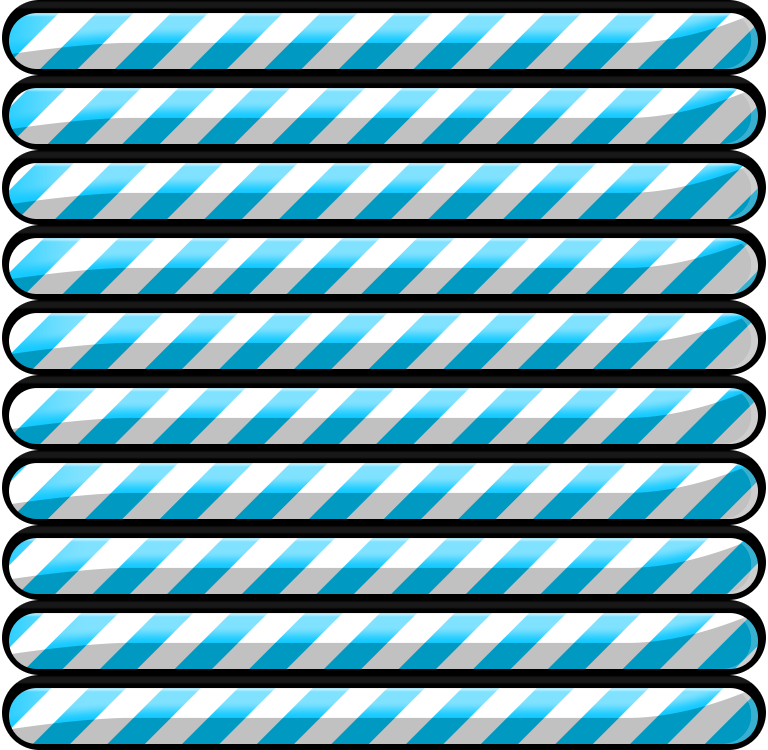
Give the GLSL for this pattern, as a WebGL 2 fragment shader.

```glsl
#version 300 es
precision highp float;
// Ten stacked glossy progress bars with diagonal candy stripes in black rims.
// Each bar is a pair of pill distance functions; its stripes slide by a tenth
// of a period per row, and a curved gloss lightens the upper half.

uniform vec2 u_resolution;
out vec4 fragColor;

const float ROWS = 10.0;
const float WIDTH = 10.24;          // canvas width, in row heights
const float PERIOD = 0.9956;        // stripe period along x
const float STRIPE_START = 4.941;   // stripe phase of the top row

const vec3 PAPER = vec3(1.0);
const vec3 RIM = vec3(0.0);
const vec3 RIM_SHEEN = vec3(0.095);
const vec3 BLUE = vec3(0.0, 0.6, 0.76);
const vec3 GREY = vec3(0.755);
const vec3 GLOSS_PALE = vec3(0.50, 0.885, 1.0);
const vec3 GLOSS_DEEP = vec3(0.08, 0.79, 1.0);

// Signed distance to a horizontal pill spanning ends.x to ends.y
float pillDistance(vec2 p, float centerY, vec2 ends, float radius) {
  float x = clamp(p.x, ends.x + radius, ends.y - radius);
  return length(p - vec2(x, centerY)) - radius;
}

// Smooth coverage of the inside of a shape
float coverage(float d, float pixel) {
  return clamp(0.5 - d / pixel, 0.0, 1.0);
}

// Signed distance to 45 degree stripes, negative inside the light ones
float stripeDistance(vec2 p, float row) {
  float t = (p.x + p.y - STRIPE_START) / PERIOD - row / ROWS;
  return (abs(fract(t + 0.25) - 0.5) - 0.25) * PERIOD * 0.7071;
}

// Lower edge of the gloss: dips at the left end, sweeps up at the right
float glossEdge(float x) {
  float left = max(0.0, (1.67 - x) / 1.53);
  float right = max(0.0, (x - 8.4) / 1.67);
  return 0.572 + 0.15 * pow(left, 1.5) - 0.40 * pow(right, 1.8);
}

// Striped filling with gloss, p.y runs downward within the row
vec3 fillColor(vec2 p, float row, float pixel) {
  float light = coverage(stripeDistance(p, row), pixel);
  vec3 shade = mix(BLUE, GREY, light);

  // Right-hand crescent of reflected light
  float crescent = pillDistance(p, 0.535, vec2(0.12, 10.01), 0.375);
  float glow = smoothstep(0.0, pixel, crescent) * step(9.5, p.x);
  shade = mix(shade, PAPER, 0.22 * glow);

  // Gloss deepens toward its lower edge and the left end
  float depth = glossEdge(p.x) - p.y;
  float pale = smoothstep(0.0, 0.22, depth) * smoothstep(0.0, 1.6, p.x + 0.4);
  vec3 gloss = mix(GLOSS_DEEP, GLOSS_PALE, pale);
  float topLine = 1.0 - smoothstep(0.19, 0.23, p.y);
  gloss = mix(gloss, PAPER, 0.45 * topLine);
  gloss = mix(gloss, PAPER, light);
  return mix(shade, gloss, coverage(-depth, pixel));
}

void main() {
  vec2 p = gl_FragCoord.xy / u_resolution * vec2(WIDTH, ROWS);
  float pixel = ROWS / u_resolution.y;
  float down = ROWS - p.y;
  float row = floor(down);
  vec2 q = vec2(p.x, down - row);

  // Black rim with a faint sheen along its top
  float sheen = smoothstep(0.0, 0.04, q.y) * (1.0 - smoothstep(0.09, 0.13, q.y));
  vec3 rim = mix(RIM, RIM_SHEEN, sheen);
  float outer = pillDistance(q, 0.5, vec2(0.027, 10.213), 0.5);
  vec3 color = mix(PAPER, rim, coverage(outer, pixel));

  // Glossy filling
  float inner = pillDistance(q, 0.547, vec2(0.12, 10.107), 0.373);
  color = mix(color, fillColor(q, row, pixel), coverage(inner, pixel));

  fragColor = vec4(color, 1.0);
}
```
